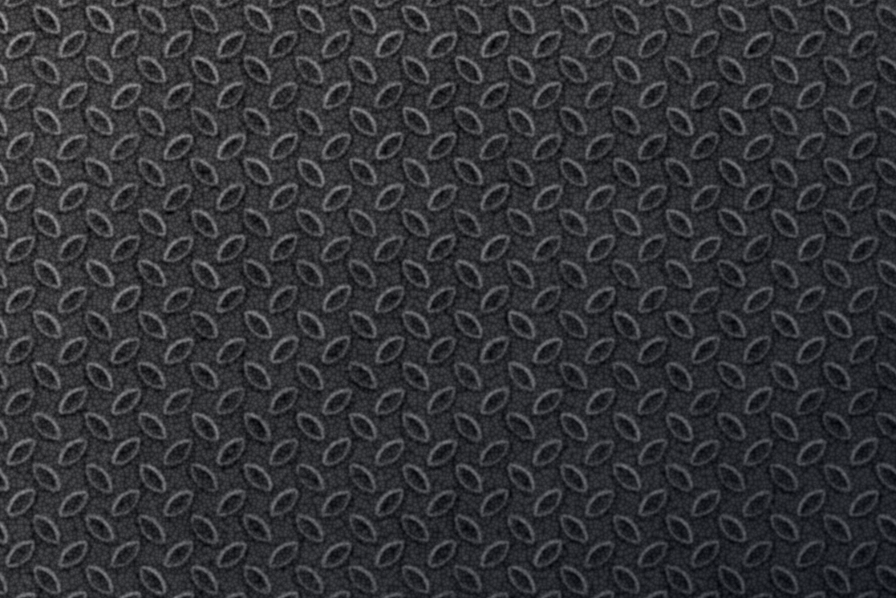
Write a WebGL 1 fragment shader that draws this texture.

```glsl
precision highp float;

uniform vec2 u_resolution;

const vec2 REPEATS = vec2(17.0, 11.74);
const vec2 PHASE = vec2(0.385, 0.862);
const float RISING_ANGLE = 0.73;
const float FALLING_ANGLE = -0.80;
const vec2 LENS_HALF_SIZE = vec2(0.27, 0.108);
const float RIM_OFFSET = 0.042;
const float RIM_WIDTH = 0.046;

const float GROUND = 0.180;
const float HOLLOW = 0.105;
const float SHADOW = 0.055;
const float RIM = 0.325;

vec2 hash2(vec2 p) {
  vec2 q = vec2(dot(p, vec2(127.1, 311.7)), dot(p, vec2(269.5, 183.3)));
  return fract(sin(q) * 43758.55);
}

// Distance to the nearest scattered point
float cellular(vec2 p) {
  vec2 id = floor(p);
  vec2 f = fract(p);
  float nearest = 2.0;
  for (int j = -1; j <= 1; j++) {
    for (int i = -1; i <= 1; i++) {
      vec2 cell = vec2(float(i), float(j));
      nearest = min(nearest, length(cell + hash2(id + cell) - f));
    }
  }
  return nearest;
}

// Broad uneven wear from layered sines
float wear(vec2 p) {
  float sum = 0.0;
  float amplitude = 0.5;
  for (int i = 0; i < 4; i++) {
    sum += amplitude * sin(p.x + 1.7 * sin(p.y)) * cos(p.y - 0.6 * p.x);
    p = mat2(1.5, 1.1, -1.1, 1.5) * p + 2.3;
    amplitude *= 0.6;
  }
  return sum;
}

// Signed distance to a pointed lens lying along x
float lensDistance(vec2 p, vec2 halfSize) {
  p = abs(p);
  float radius = dot(halfSize, halfSize) / (2.0 * halfSize.y);
  float drop = radius - halfSize.y;
  bool beyondTip = (p.x - halfSize.x) * drop > p.y * halfSize.x;
  return beyondTip ? length(p - vec2(halfSize.x, 0.0))
                   : length(p + vec2(0.0, drop)) - radius;
}

// Stamps one lattice of raised lozenges over the given shade
float emboss(float shade, vec2 grid, float aspect, float angle, float pixel) {
  vec2 id = floor(grid);
  vec2 variation = hash2(id + angle) - 0.5;
  vec2 p = (fract(grid) - 0.5) * vec2(1.0, aspect) - variation * 0.03;
  angle += variation.y * 0.10;
  vec2 axis = vec2(cos(angle), sin(angle));
  vec2 local = vec2(dot(p, axis), dot(p, vec2(-axis.y, axis.x)));

  float d = lensDistance(local, LENS_HALF_SIZE);
  float upward = clamp(local.y / LENS_HALF_SIZE.y, -1.0, 1.0);

  float shadow = 1.0 - smoothstep(0.07, 0.21, d);
  shade = mix(shade, SHADOW, shadow * (0.65 - 0.30 * upward));
  float inside = 1.0 - smoothstep(-pixel, pixel, d);
  shade = mix(shade, HOLLOW - 0.04 * upward, inside);

  float ridge = (d - RIM_OFFSET) / max(RIM_WIDTH, pixel);
  float rimShade = RIM + 0.06 * upward + 0.06 * variation.x;
  return mix(shade, rimShade, exp(-ridge * ridge));
}

void main() {
  vec2 uv = gl_FragCoord.xy / u_resolution;
  vec2 grid = uv * REPEATS;
  float aspect = u_resolution.y * REPEATS.x / (u_resolution.x * REPEATS.y);
  float pixel = REPEATS.x / u_resolution.x;
  vec2 plate = grid * vec2(1.0, aspect);

  // Two interleaved lattices with opposite slants
  vec2 lattice = grid - PHASE + 0.5;
  float shade = emboss(GROUND, lattice, aspect, RISING_ANGLE, pixel);
  shade = emboss(shade, lattice + 0.5, aspect, FALLING_ANGLE, pixel);

  // Rubber grit and scuffs
  float fineGrit = 0.48 - cellular(plate * 13.0);
  float coarseGrit = 0.48 - cellular(plate * 6.3 + 31.0);
  shade += fineGrit * 0.14 + coarseGrit * 0.08;
  shade += wear(plate * 0.8) * 0.02;
  float speck = 1.0 - smoothstep(0.03, 0.12, cellular(plate * 1.6 + 7.0));
  shade += speck * 0.05;

  // Light falls off from the upper left, turning cooler
  float falloff = 0.55 * uv.x + 0.45 * (1.0 - uv.y);
  shade *= mix(1.36, 0.68, falloff);
  vec3 tint = mix(vec3(0.008, 0.004, 0.008), vec3(-0.012, -0.002, 0.022), falloff);
  gl_FragColor = vec4(clamp(vec3(shade) + tint, 0.0, 1.0), 1.0);
}
```
